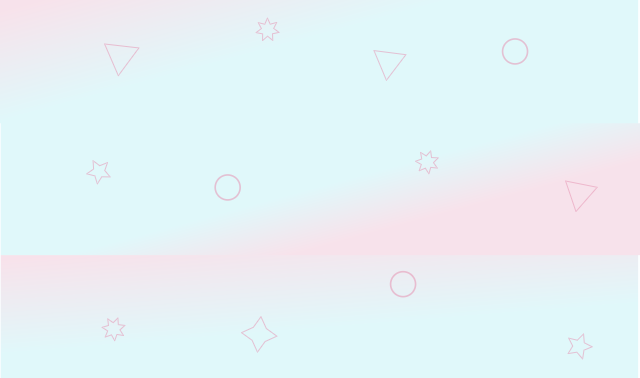
A WebGL 1 fragment shader for this background:

```glsl
precision highp float;
// Three stacked bands, each a slanted linear gradient between pale cyan and pink,
// with a loose scatter of outlined triangles, circles and stars. Shapes sit in
// jittered grid cells and are drawn as distances to folded polygon edges.

uniform vec2 u_resolution;

const vec3 CYAN = vec3(0.878, 0.973, 0.982);
const vec3 PINK = vec3(0.970, 0.888, 0.922);
const vec3 INK = vec3(0.900, 0.580, 0.700);
const vec3 MARGIN = vec3(0.985, 0.995, 1.0);
const float INK_ALPHA = 0.55;

// Lengths are fractions of the canvas height, measured from the top.
const float UPPER_SEAM = 0.326;
const float LOWER_SEAM = 0.675;
const float STEEP_SLOPE = 0.27;
const float SHALLOW_SLOPE = 0.08;
const float LEFT_MARGIN = 0.002;
const float RIGHT_MARGIN = 0.005;

const float COLUMNS = 4.0;
const float ROWS = 3.0;
const int SHAPE_COUNT = 12;
const float JITTER = 0.58;
const float THIN_STROKE = 0.0027;
const float CIRCLE_STROKE = 0.0044;
const float CIRCLE_RADIUS = 0.033;
const float TAU = 6.2831853;

float hash(float n) {
  return fract(sin(n * 12.9898 + 4.137) * 43758.547);
}

// Soft step one pixel wide.
float edge(float d, float pixel) {
  return clamp(d / pixel + 0.5, 0.0, 1.0);
}

float ramp(float from, float to, float x) {
  return clamp((x - from) / (to - from), 0.0, 1.0);
}

float segmentDistance(vec2 p, vec2 a, vec2 b) {
  vec2 ab = b - a;
  return length(p - a - ab * clamp(dot(p - a, ab) / dot(ab, ab), 0.0, 1.0));
}

// Distance to a star outline; inner is the notch radius relative to the tips.
float starDistance(vec2 p, float points, float radius, float inner, float turn) {
  float sector = TAU / points;
  float angle = atan(p.y, p.x) + turn;
  angle = abs(mod(angle + 0.5 * sector, sector) - 0.5 * sector);
  vec2 folded = length(p) * vec2(cos(angle), sin(angle));
  vec2 notch = radius * inner * vec2(cos(0.5 * sector), sin(0.5 * sector));
  return segmentDistance(folded, vec2(radius, 0.0), notch);
}

vec3 background(vec2 p, float aspect, float pixel) {
  float steep = p.y + STEEP_SLOPE * p.x;
  float shallow = p.y + SHALLOW_SLOPE * p.x;
  vec3 top = mix(PINK, CYAN, ramp(0.033, 0.325, steep));
  vec3 middle = mix(CYAN, PINK, ramp(0.72, 0.88, steep));
  vec3 bottom = mix(PINK, CYAN, ramp(0.69, 0.94, shallow));

  // Hairline margins where the bands stop short of the sides.
  float right = edge(p.x - aspect + RIGHT_MARGIN, pixel);
  float left = edge(LEFT_MARGIN - p.x, pixel);
  top = mix(top, MARGIN, right);
  middle = mix(middle, MARGIN, left);
  bottom = mix(bottom, MARGIN, max(left, right));

  vec3 color = mix(top, middle, edge(p.y - UPPER_SEAM, pixel));
  return mix(color, bottom, edge(p.y - LOWER_SEAM, pixel));
}

// Ink coverage of one scattered shape.
float shapeCoverage(vec2 p, float id, float aspect, float pixel) {
  vec2 cell = vec2(mod(id, COLUMNS), floor(id / COLUMNS));
  vec2 jitter = JITTER * (vec2(hash(id + 1.0), hash(id + 31.0)) - 0.5);
  vec2 center = (cell + 0.5 + jitter) * vec2(aspect / COLUMNS, 1.0 / ROWS);
  vec2 q = p - center;

  float kind = mod(id * 5.0 + 2.0, 12.0);
  float turn = TAU * hash(id + 61.0);
  float size = mix(0.9, 1.2, hash(id + 91.0));
  float stroke = THIN_STROKE;
  float d;
  if (kind < 3.0) {           // triangles
    d = starDistance(q, 3.0, 0.049 * size, 0.5, turn);
  } else if (kind < 6.0) {    // circles
    d = abs(length(q) - CIRCLE_RADIUS);
    stroke = CIRCLE_STROKE;
  } else if (kind < 9.0) {    // seven-pointed stars
    d = starDistance(q, 7.0, 0.031, 0.54, turn);
  } else if (kind < 11.0) {   // five-pointed stars
    d = starDistance(q, 5.0, 0.032 * size, 0.48, turn);
  } else {                    // four-cornered star
    d = starDistance(q, 4.0, 0.047, 0.52, turn);
  }
  return edge(0.5 * stroke - d, pixel);
}

void main() {
  float pixel = 1.0 / u_resolution.y;
  float aspect = u_resolution.x * pixel;
  vec2 p = vec2(gl_FragCoord.x * pixel, 1.0 - gl_FragCoord.y * pixel);

  float ink = 0.0;
  for (int i = 0; i < SHAPE_COUNT; i++) {
    ink = max(ink, shapeCoverage(p, float(i), aspect, pixel));
  }
  vec3 color = mix(background(p, aspect, pixel), INK, INK_ALPHA * ink);
  gl_FragColor = vec4(color, 1.0);
}
```
